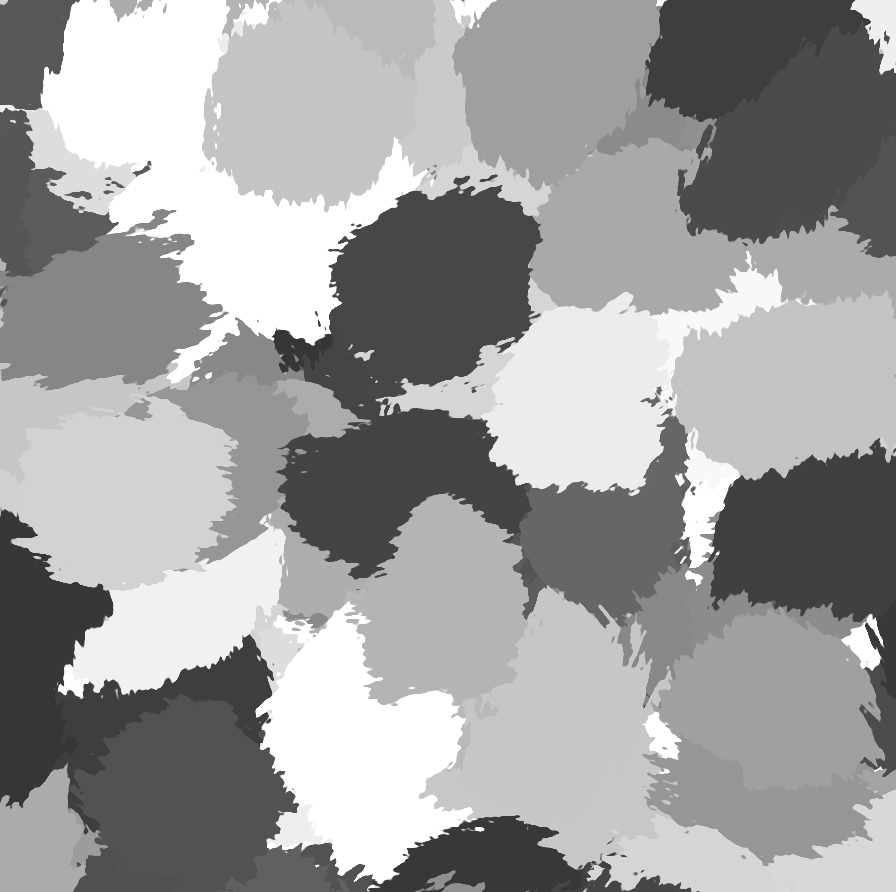
A Shadertoy shader for this pattern:

```glsl
// Overlapping flat grey paint dabs with ragged, brushed edges.
#define LAYERS 6
#define CELL 0.26         // spacing of dabs within a layer
#define JITTER 0.75       // scatter of dab centres, in cells
#define HALF_LENGTH 0.125 // mean half length of a dab
#define HALF_WIDTH 0.097  // mean half width of a dab
#define LUMPS 0.034       // depth of broad outline bumps
#define FRAY 0.018        // depth of bristle streaks
#define GRIT 0.008        // depth of fine edge specks
#define SEED 11

// Integer hash: three random values in 0..1
vec3 hash3(ivec3 cell) {
    uvec3 v = uvec3(cell) * 1664525u + 1013904223u;
    v.x += v.y * v.z; v.y += v.z * v.x; v.z += v.x * v.y;
    v ^= v >> 16u;
    v.x += v.y * v.z; v.y += v.z * v.x; v.z += v.x * v.y;
    return vec3(v >> 8u) / 16777216.0;
}

// Smooth value noise, centred on zero
float noise(vec2 p, int seed) {
    ivec2 i = ivec2(floor(p));
    vec2 f = fract(p);
    f = f * f * (3.0 - 2.0 * f);
    float a = hash3(ivec3(i, seed)).x;
    float b = hash3(ivec3(i + ivec2(1, 0), seed)).x;
    float c = hash3(ivec3(i + ivec2(0, 1), seed)).x;
    float d = hash3(ivec3(i + ivec2(1, 1), seed)).x;
    return mix(mix(a, b, f.x), mix(c, d, f.x), f.y) - 0.5;
}

vec2 rotate(vec2 p, float angle) {
    float c = cos(angle), s = sin(angle);
    return vec2(c * p.x + s * p.y, c * p.y - s * p.x);
}

// Maps an even 0..1 value to the grey shares: darks, mids, lights, white
float greyTone(float t) {
    if (t < 0.31) return mix(0.21, 0.42, t / 0.31);
    if (t < 0.44) return mix(0.52, 0.64, (t - 0.31) / 0.13);
    if (t < 0.80) return mix(0.66, 0.87, (t - 0.44) / 0.36);
    return min(mix(0.92, 1.15, (t - 0.80) / 0.20), 1.0);
}

// Signed distance to a rounded, slightly boxy oval
float dabDistance(vec2 p, vec2 halfSize) {
    vec2 q = abs(p) / halfSize;
    float r = pow(pow(q.x, 2.4) + pow(q.y, 2.4), 1.0 / 2.4);
    return (r - 1.0) * halfSize.y;
}

// Outline offset: bumps, streaks along the brush direction and specks
float raggedness(vec2 p, float brushAngle, int seed) {
    vec2 b = rotate(p, brushAngle);
    float lumps = noise(p * 15.0, seed) + 0.4 * noise(p * 42.0, seed + 1);
    float streaks = noise(b * vec2(28.0, 105.0), seed + 2)
                  + 0.5 * noise(b * vec2(70.0, 230.0), seed + 3);
    float specks = noise(b * vec2(150.0, 290.0), seed + 4);
    float wear = 0.5 + 1.2 * (noise(p * 9.0, seed + 5) + 0.5);
    return LUMPS * lumps + wear * (FRAY * streaks + GRIT * specks);
}

void mainImage(out vec4 fragColor, in vec2 fragCoord) {
    vec2 uv = fragCoord / iResolution.y;
    float edge = 1.0 / iResolution.y;
    float margin = LUMPS + 2.0 * FRAY;
    float grey = 1.0;

    // Paint from the bottom layer to the top
    for (int layer = 0; layer < LAYERS; layer++) {
        vec2 grid = uv / CELL + float(layer) * vec2(0.37, 0.61);
        ivec2 home = ivec2(floor(grid));
        for (int j = -1; j <= 1; j++)
        for (int i = -1; i <= 1; i++) {
            ivec2 id = home + ivec2(i, j);
            vec3 place = hash3(ivec3(id, layer + SEED));
            vec3 form = hash3(ivec3(id, layer + SEED + 50));
            vec2 centre = vec2(id) + 0.5 + JITTER * (place.xy - 0.5);
            vec2 p = (grid - centre) * CELL;

            // Most dabs lean to the upper right
            float lean = 0.4 + 2.2 * (place.z - 0.5);
            vec2 halfSize = vec2(HALF_LENGTH, HALF_WIDTH) * (0.86 + 0.28 * form.xy);
            float d = dabDistance(rotate(p, lean), halfSize);
            if (d > margin) continue;
            if (d > -margin) {
                int seed = int(form.z * 9000.0) + 100;
                d += raggedness(p, lean + 3.0 * (form.x - 0.5), seed);
            }

            // Evenly spread tones keep the shares balanced
            float t = fract(dot(vec2(id), vec2(0.7549, 0.5698))
                          + 0.381 * float(layer) + 0.12 * form.z);
            grey = mix(grey, greyTone(t), 1.0 - smoothstep(-edge, edge, d));
        }
    }
    fragColor = vec4(vec3(grey), 1.0);
}
```
